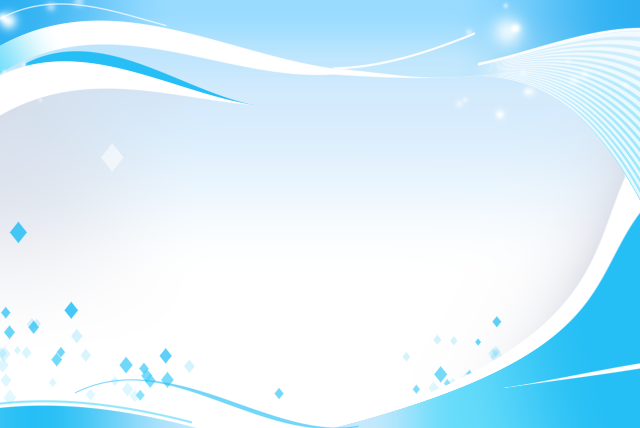
A Shadertoy shader for this background:

```glsl
// Pale sky-blue backdrop framed by white ribbons, a line mesh and drifting tiles.

const vec3 WHITE = vec3(1.0);
const vec3 TINT = vec3(.83, .92, .99);
const vec3 GREY = vec3(.84, .85, .89);
const vec3 SKY = vec3(.60, .86, 1.0);
const vec3 DEEP = vec3(.10, .66, .94);
const vec3 HAZE = vec3(.77, .91, .99);
const vec3 CYAN = vec3(.15, .75, .96);
const vec3 AQUA = vec3(.40, .86, .98);
const float MESH_LINES = 17.0;
const int TILES = 46;
const int SPARKS = 22;

float hash(float n) { return fract(sin(n * 127.1) * 43758.5453); }

// Cubic through four evenly spaced heights between a and b.
float curve(float x, float a, float b, vec4 h) {
  float s = 3.0 * (x - a) / (b - a);
  vec4 d = s - vec4(0, 1, 2, 3);
  return -h.x * d.y * d.z * d.w / 6.0 + h.y * d.x * d.z * d.w / 2.0
       - h.z * d.x * d.y * d.w / 2.0 + h.w * d.x * d.y * d.z / 6.0;
}

float fill(float d) {
  float px = .8 / iResolution.y;
  return smoothstep(-px, px, d);
}

float between(float v, float lo, float hi) { return fill(v - lo) * fill(hi - v); }

float stroke(float d, float width) { return fill(width - abs(d)); }

float glow(vec2 d, float radius) { return exp(-dot(d, d) / (radius * radius)); }

float diamond(vec2 d, float size) {
  return fill((size - abs(d.x) * 1.25 - abs(d.y)) * .7);
}

vec3 centre(vec2 p) {
  vec3 c = mix(WHITE, TINT, smoothstep(.35, .8, p.y));
  c = mix(c, SKY, .35 * smoothstep(.77, .88, p.y));
  float left = smoothstep(.5, 0.0, p.x) * smoothstep(.15, .6, p.y);
  return mix(c, GREY, .6 * left * smoothstep(.84, .74, p.y));
}

// Scattered tiles: two of every three gather at the left.
vec3 addTiles(vec3 c, vec2 p) {
  for (int i = 0; i < TILES; i++) {
    float n = float(i) + 1.0;
    float u = hash(n), v = hash(n + 51.3);
    vec2 pos = i % 3 == 0 ? vec2(.95 + .3 * u, .07 + .1 * u + .12 * v * v)
                          : vec2(.72 * u * u, .07 + .22 * v * (1.0 - u * u));
    float strength = hash(n + 97.7) > .65 ? .75 : .2;
    float size = .008 + .012 * hash(n + 13.9);
    c = mix(c, mix(AQUA, CYAN, v), strength * diamond(p - pos, size));
  }
  c = mix(c, CYAN, .85 * diamond(p - vec2(.043, .457), .025));
  c = mix(c, CYAN, .85 * diamond(p - vec2(.167, .275), .02));
  return mix(c, WHITE, .55 * diamond(p - vec2(.263, .632), .033));
}

void mainImage(out vec4 fragColor, in vec2 fragCoord) {
  vec2 p = fragCoord / iResolution.xy * vec2(1.5, 1.0);
  float x = p.x, y = p.y;
  vec3 c = centre(p);

  // Right crescent with inner shade, and the blue corner
  float inner = curve(min(y, .586), 0.0, .586, vec4(.781, 1.215, 1.387, 1.465));
  float outer = curve(min(y, .531), 0.0, .531, vec4(.781, 1.245, 1.414, 1.523));
  float shade = exp(-max(inner - x, 0.0) / .07) * smoothstep(.05, .4, y);
  c = mix(c, GREY, .75 * shade * smoothstep(.85, .6, y));
  c = addTiles(c, p);
  c = mix(c, WHITE, fill((x - inner) * .7));
  float swoosh = curve(x, 1.17, 1.5, vec4(.092, .109, .127, .145));
  vec3 corner = mix(HAZE, AQUA, smoothstep(.85, 1.08, x));
  corner = mix(corner, CYAN, smoothstep(1.05, 1.4, x + .25 * (y - swoosh)));
  float taper = smoothstep(1.17, 1.5, x);
  corner = mix(corner, WHITE, stroke(y - swoosh, .006 * taper) * fill(x - 1.18));
  c = mix(c, corner, fill((x - outer) * .7));

  // Bottom left wave and its thin trail
  float wave = curve(x, 0.0, .469, vec4(.047, .051, .033, -.002));
  vec3 water = mix(CYAN, HAZE, smoothstep(0.0, .4, abs(x - .08)));
  c = mix(c, water, fill(wave - y) * fill(.469 - x));
  c = mix(c, AQUA, .7 * stroke(y - wave - .01, .0025) * fill(.45 - x));
  float trail = curve(x, .176, .84, vec4(.082, .102, .031, .004));
  float swell = .004 * smoothstep(.3, .55, x) * smoothstep(.84, .6, x);
  c = mix(c, CYAN, .65 * stroke(y - trail, .0012 + swell) * between(x, .176, .84));

  // Sky with deep corners
  bool atLeft = x < .78;
  float base = atLeft ? curve(x, 0.0, .78, vec4(.828, .896, .855, .826))
                      : curve(x, .78, 1.5, vec4(.826, .818, .844, .932));
  float top = atLeft ? curve(x, 0.0, .78, vec4(.893, .951, .902, .840))
                     : base + .014 * smoothstep(1.05, .78, x);
  float deep = max(smoothstep(.42, 0.0, x), smoothstep(1.05, 1.5, x));
  vec3 sky = mix(mix(HAZE, SKY, smoothstep(.83, .98, y)), DEEP, .85 * deep);
  float arc = curve(x, .78, 1.113, vec4(.840, .852, .881, .922));
  sky = mix(sky, WHITE, stroke(y - arc, .0025) * between(x, .78, 1.113));
  float wisp = curve(x, .12, .39, vec4(.99, .985, .965, .94));
  sky = mix(sky, WHITE, .8 * stroke(y - wisp, .0015) * fill(.39 - x));
  c = mix(c, sky, fill(y - top));

  // Upper ribbon, cyan fold and lower ribbon
  vec3 ribbon = mix(AQUA, WHITE, smoothstep(-.06, .17, x + .5 * (y - .86)));
  c = mix(c, ribbon, between(y, base, top));
  float fold = curve(x, .06, .596, vec4(.852, .875, .816, .754));
  float lowTop = curve(x, 0.0, .596, vec4(.824, .854, .807, .754));
  float lowBase = curve(x, 0.0, .596, vec4(.730, .791, .781, .754));
  c = mix(c, CYAN, between(y, lowTop, fold) * between(x, .06, .596));
  float shadow = exp(-max(lowBase - y, 0.0) / .025) * fill(lowBase - y);
  c = mix(c, GREY, .35 * shadow * smoothstep(.596, .3, x));
  c = mix(c, WHITE, between(y, lowBase, lowTop) * fill(.596 - x));

  // Fanned mesh of white lines
  float meshTop = curve(x, 1.09, 1.5, vec4(.844, .877, .914, .932));
  float meshBase = curve(x, 1.09, 1.5, vec4(.820, .805, .721, .531));
  float pitch = max(meshTop - meshBase, .01) / MESH_LINES;
  float row = (meshTop - y) / pitch;
  float soft = 1.0 / (pitch * iResolution.y);
  float line = 1.0 - smoothstep(.28 - soft, .28 + soft, abs(fract(row) - .5));
  vec3 mesh = mix(HAZE, AQUA, .75 * smoothstep(1.2, 1.5, x) * smoothstep(0.0, 12.0, row));
  mesh = mix(mesh, WHITE, .25 + .55 * line);
  c = mix(c, mesh, between(y, meshBase, meshTop) * smoothstep(1.09, 1.2, x));
  c = mix(c, WHITE, stroke(y - meshTop, .003) * fill(x - 1.12));

  // Soft lights and small sparks in the upper corners
  float light = .8 * glow(p - vec2(1.19, .926), .035) + .9 * glow(p - vec2(.02, .951), .02);
  for (int i = 0; i < SPARKS; i++) {
    float n = float(i) + 201.0, u = hash(n);
    vec2 pos = vec2(i % 3 == 0 ? .2 * u : 1.05 + .45 * u, .72 + .28 * hash(n + 31.7));
    light += .5 * glow(p - pos, .004 + .008 * hash(n + 77.1));
  }
  fragColor = vec4(mix(c, WHITE, min(light, 1.0)), 1.0);
}
```
